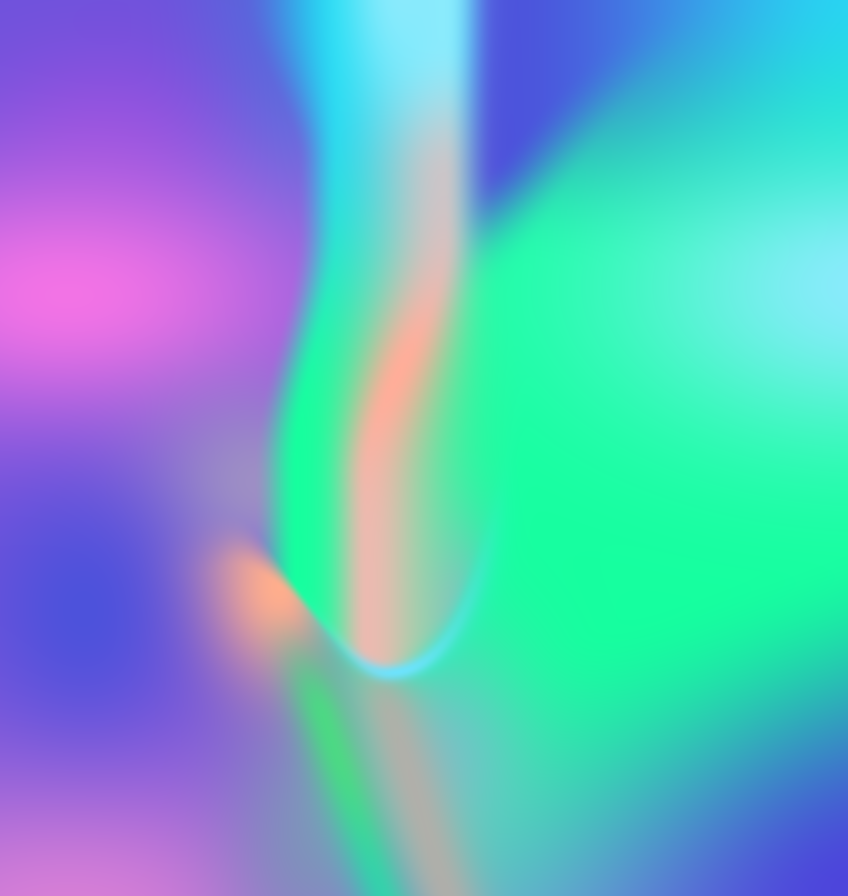
A WebGL 2 fragment shader for this background:

```glsl
#version 300 es
precision highp float;
// Soft colour fields split by a flowing vertical ribbon and a U-shaped fold.
// Each field is a base colour tinted by Gaussian blobs; smooth curves
// decide which field shows, and a thin glow traces the fold.
uniform vec2 u_resolution;
out vec4 fragColor;

const vec3 GREEN  = vec3(0.08, 1.00, 0.62);
const vec3 CYAN   = vec3(0.10, 0.86, 0.95);
const vec3 ICE    = vec3(0.54, 0.92, 0.99);
const vec3 INDIGO = vec3(0.30, 0.32, 0.86);
const vec3 VIOLET = vec3(0.43, 0.32, 0.86);
const vec3 PINK   = vec3(0.95, 0.45, 0.90);
const vec3 MAUVE  = vec3(0.62, 0.56, 0.77);
const vec3 CORAL  = vec3(1.00, 0.68, 0.60);
const vec3 TEAL   = vec3(0.38, 0.80, 0.74);

float bell(float x, float width) {
  x /= width;
  return exp(-x * x);
}

vec3 blob(vec3 base, vec3 tint, vec2 p, vec2 center, vec2 size) {
  vec2 q = (p - center) / size;
  return mix(base, tint, exp(-dot(q, q)));
}

// Height of the fold: levels off on the left, climbs steeply on the right.
float foldHeight(float x) {
  float d = x - 0.457;
  float left = 0.15 * smoothstep(0.0, 0.19, -d);
  float right = d * d * (6.0 + 260.0 * d * d);
  return 0.249 + (d < 0.0 ? left : right);
}

// Signed distance to the fold, positive above it.
float foldDistance(vec2 p) {
  float e = 0.002;
  float slope = (foldHeight(p.x + e) - foldHeight(p.x - e)) / (2.0 * e);
  return (p.y - foldHeight(p.x)) / sqrt(1.0 + slope * slope);
}

// Violet, pink and blue clouds on the left.
vec3 leftField(vec2 p) {
  vec3 c = mix(VIOLET, INDIGO + vec3(0.02, 0.1, 0.0), smoothstep(0.15, 0.36, p.x) * smoothstep(0.6, 0.9, p.y));
  c = blob(c, vec3(0.52, 0.31, 0.87), p, vec2(0.12, 0.86), vec2(0.14, 0.1));
  c = blob(c, PINK, p, vec2(0.08, 0.67), vec2(0.31, 0.15));
  c = blob(c, vec3(0.85, 0.50, 0.84), p, vec2(0.08, -0.03), vec2(0.35, 0.18));
  c = blob(c, MAUVE, p, vec2(0.30, 0.46), vec2(0.13, 0.11));
  c = blob(c, vec3(0.50, 0.56, 0.73), p, vec2(0.37, 0.07), vec2(0.10, 0.16));
  return blob(c, INDIGO, p, vec2(0.10, 0.32), vec2(0.11, 0.13));
}

// Green field fading to sky above, ice at the side and indigo below.
vec3 rightField(vec2 p) {
  vec3 c = blob(GREEN, ICE, p, vec2(1.04, 0.68), vec2(0.31, 0.17));
  vec3 sky = mix(INDIGO, CYAN + vec3(0.06, -0.03, 0.0), smoothstep(0.58, 1.02, p.x));
  c = mix(c, sky, smoothstep(0.70, 1.02, p.y));
  float h = p.y - 0.7;
  float rim = 0.56 + h * (0.5 + 1.1 * h);
  float outside = 1.0 - smoothstep(-0.05, 0.06, p.x - rim);
  c = mix(c, sky, outside * smoothstep(0.66, 0.82, p.y));
  vec3 dusk = mix(vec3(0.42, 0.64, 0.82), vec3(0.30, 0.27, 0.86), smoothstep(0.58, 1.0, p.x));
  float low = p.y - 0.3 * (p.x - 0.69);
  return mix(c, dusk, 1.0 - smoothstep(-0.08, 0.30, low));
}

// Cyan to green ribbon with a coral ridge, between both fields.
vec3 upperLayer(vec2 p, vec3 left, vec3 right) {
  float rise = smoothstep(0.46, 0.74, p.y);
  float top = smoothstep(0.82, 1.0, p.y);
  float edge = 0.325 + 0.05 * smoothstep(0.48, 0.75, p.y) - 0.03 * top;
  float soft = mix(0.026, 0.06, top);
  vec3 ribbon = mix(GREEN, CYAN, smoothstep(0.52, 0.88, p.y));
  vec3 c = mix(left, ribbon, smoothstep(-soft, soft, p.x - edge));

  float d = p.x - (0.433 + 0.09 * rise);
  c = mix(c, right, smoothstep(-0.02, 0.06, d));
  c = blob(c, TEAL, p, vec2(0.54, 0.31), vec2(0.05, 0.11));
  vec3 ridge = mix(vec3(0.92, 0.73, 0.69), CORAL, bell(p.y - 0.58, 0.1));
  ridge = mix(ridge, vec3(0.80, 0.77, 0.78), smoothstep(0.60, 0.80, p.y));
  ridge = mix(ridge, ICE, smoothstep(0.80, 0.96, p.y));
  float width = d < 0.0 ? mix(0.036, 0.085, rise) : mix(0.085, 0.034, rise);
  c = mix(c, ridge, bell(d, width));
  return blob(c, ICE, p, vec2(0.475, 1.02), vec2(0.06, 0.12));
}

// Coral glow, green stripe and dusty pink stripe beneath the fold.
vec3 lowerLayer(vec2 p, vec3 left, vec3 right) {
  vec3 c = blob(left, CORAL - vec3(0.0, 0.0, 0.05), p, vec2(0.33, 0.345), vec2(0.085, 0.11));
  float stripe = p.x - (0.455 - 0.36 * p.y);
  c = mix(c, right, smoothstep(0.0, 0.08, stripe));
  c = blob(c, TEAL + vec3(0.06, -0.03, 0.04), p, vec2(0.52, 0.15), vec2(0.11, 0.14));
  float fade = 1.0 - smoothstep(0.20, 0.33, p.y);
  vec3 leaf = mix(vec3(0.16, 0.84, 0.67), vec3(0.27, 0.87, 0.50), smoothstep(0.0, 0.16, p.y));
  c = mix(c, leaf, 0.95 * fade * bell(stripe, 0.036));
  float dust = p.x - (0.527 - 0.33 * p.y);
  return mix(c, vec3(0.74, 0.67, 0.65), 0.85 * fade * bell(dust, 0.045));
}

void main() {
  vec2 p = gl_FragCoord.xy / u_resolution;
  vec3 left = leftField(p);
  vec3 right = rightField(p);
  float d = foldDistance(p);
  float soft = mix(0.045, 0.006, smoothstep(0.22, 0.36, p.x));
  soft += 0.014 * smoothstep(0.47, 0.56, p.x);
  vec3 c = mix(lowerLayer(p, left, right), upperLayer(p, left, right), smoothstep(-soft, soft, d));

  // Light along the fold: a broad right arm and a bright base.
  float arm = smoothstep(0.45, 0.52, p.x) * (1.0 - smoothstep(0.30, 0.50, p.y));
  c = mix(c, vec3(0.20, 0.93, 0.80), 0.6 * arm * bell(d, 0.018));
  c = mix(c, vec3(0.42, 0.89, 1.0), 0.95 * bell(d, 0.009) * bell(p.x - 0.47, 0.065));
  fragColor = vec4(c, 1.0);
}
```
